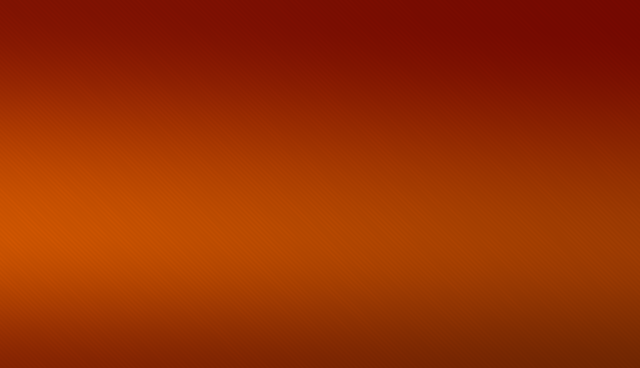
Give the GLSL for this background, as a WebGL 1 fragment shader.

```glsl
precision highp float;
// A glowing amber band across a dark red and brown field, brightest at left.
// Three colours per row position are blended smoothly up the canvas, then
// fine diagonal pinstripes with faint uneven streaks are laid on top.

uniform vec2 u_resolution;

float hash(vec2 p) {
  return fract(sin(dot(p, vec2(127.1, 311.7))) * 43758.5453);
}

float noise(vec2 p) {
  vec2 cell = floor(p);
  vec2 f = fract(p);
  f = f * f * (3.0 - 2.0 * f);
  return mix(mix(hash(cell), hash(cell + vec2(1.0, 0.0)), f.x),
             mix(hash(cell + vec2(0.0, 1.0)), hash(cell + 1.0), f.x), f.y);
}

// Vertical glow whose height and colours drift from left to right
vec3 glowBand(vec2 uv) {
  float across = mix(uv.x, smoothstep(0.0, 1.0, uv.x), 0.4);
  vec3 topRed = mix(vec3(0.50, 0.075, 0.008), vec3(0.455, 0.035, 0.004), across);
  vec3 amber = mix(vec3(0.80, 0.33, 0.004), vec3(0.61, 0.23, 0.006), across);
  vec3 baseBrown = mix(vec3(0.51, 0.13, 0.008), vec3(0.43, 0.145, 0.008), across);

  float crest = mix(0.37, 0.34, across);
  float above = 1.0 - smoothstep(crest, mix(1.0, 0.93, across), uv.y);
  float below = smoothstep(-0.05, crest, uv.y);
  return uv.y > crest ? mix(topRed, amber, above) : mix(baseBrown, amber, below);
}

void main() {
  vec2 uv = gl_FragCoord.xy / u_resolution;
  vec2 p = gl_FragCoord.xy / u_resolution.y;

  // Axes across and along the stripes, which fall to the right
  vec2 diagonal = vec2(p.x + p.y, p.x - p.y) * 0.7071;
  float period = 0.0095;
  float stripe = sin(6.2832 * diagonal.x / period);
  stripe *= smoothstep(1.5, 2.5, period * u_resolution.y);

  // Soft streaks vary the weight of the stripes
  float streak = noise(diagonal * vec2(70.0, 14.0));
  float texture = stripe * mix(0.012, 0.026, streak) + (streak - 0.5) * 0.014;

  vec3 color = glowBand(uv) * (1.0 + texture);
  gl_FragColor = vec4(color, 1.0);
}
```
